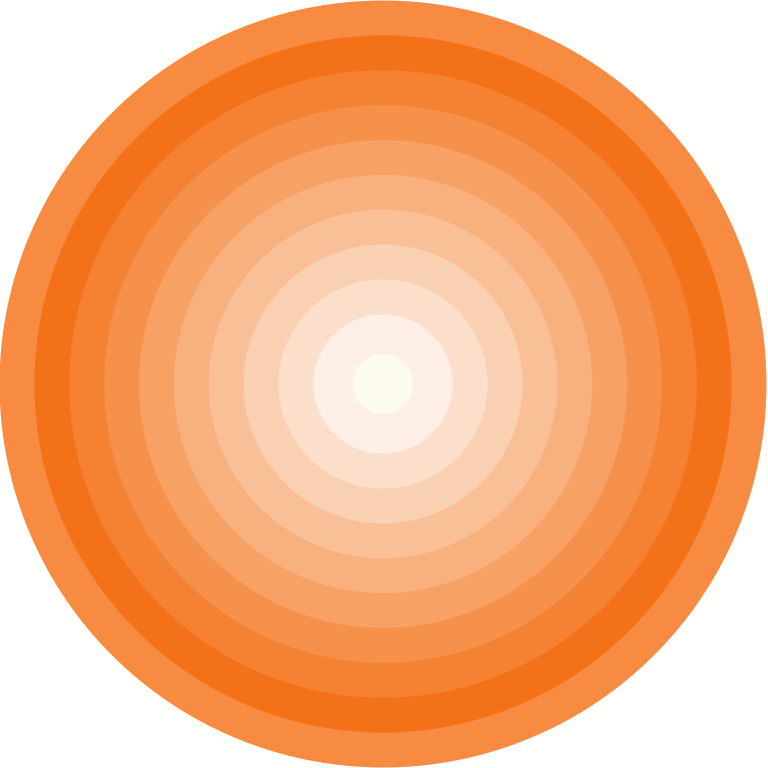
Give the GLSL for this background, as a WebGL 2 fragment shader.

```glsl
#version 300 es
precision highp float;

uniform vec2 u_resolution;
out vec4 fragColor;

#define CENTER vec2(0.4987, 0.5)
#define DISC_RADIUS 0.4993
#define RING_WIDTH 0.0454
#define RING_COUNT 10
#define CORE_RADIUS 0.039
#define PAPER vec3(1.0, 1.0, 0.998)
#define RIM vec3(0.965, 0.545, 0.255)
#define DEEP_ORANGE vec3(0.953, 0.447, 0.098)
#define PALE_PEACH vec3(0.992, 0.937, 0.898)
#define CORE vec3(0.992, 0.980, 0.933)

// Coverage of a disc with an edge one pixel wide
float disc(float dist, float radius, float pixel) {
    return clamp((radius - dist) / pixel + 0.5, 0.0, 1.0);
}

// Ring 0 is the rim; the others fade evenly from deep orange to pale peach
vec3 ringColor(int ring) {
    if (ring == 0) return RIM;
    return mix(DEEP_ORANGE, PALE_PEACH, float(ring - 1) / float(RING_COUNT - 2));
}

void main() {
    float side = min(u_resolution.x, u_resolution.y);
    float pixel = 1.0 / side;
    vec2 uv = (gl_FragCoord.xy - 0.5 * u_resolution) / side + 0.5;
    float dist = length(uv - CENTER);

    // Stack the discs from the rim inward
    vec3 color = PAPER;
    for (int ring = 0; ring < RING_COUNT; ring++) {
        float radius = DISC_RADIUS - float(ring) * RING_WIDTH;
        color = mix(color, ringColor(ring), disc(dist, radius, pixel));
    }

    // Bright core
    color = mix(color, CORE, disc(dist, CORE_RADIUS, pixel));
    fragColor = vec4(color, 1.0);
}
```
